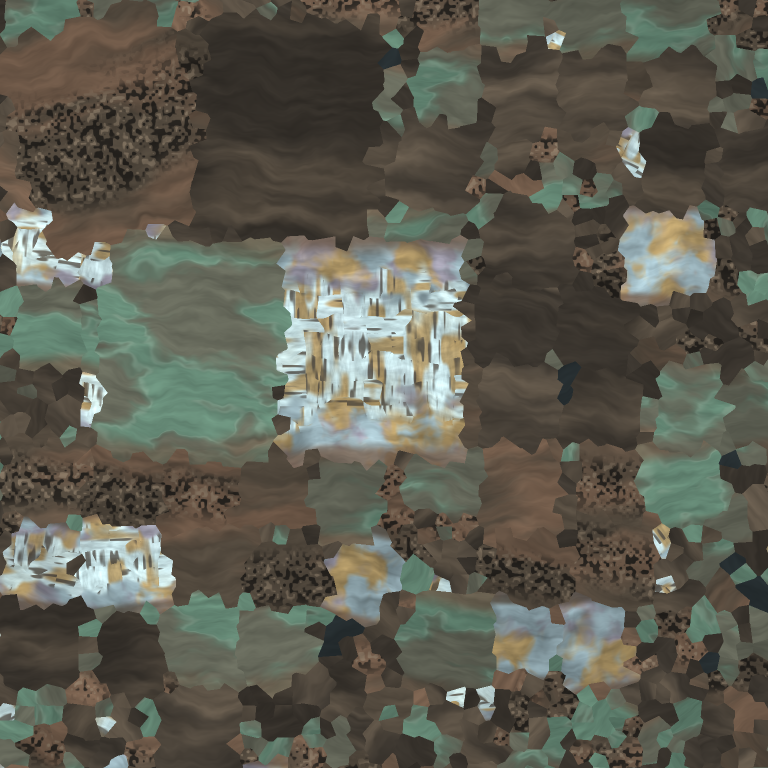
Give the GLSL for this texture, as a Shadertoy shader.

```glsl
// Collage of ragged slabs, tiles and chips: dark wood, speckled rust, green patina, painted pearl.

const vec3 UMBER    = vec3(0.22, 0.20, 0.175);
const vec3 BROWN    = vec3(0.36, 0.32, 0.27);
const vec3 TAN      = vec3(0.43, 0.345, 0.28);
const vec3 SLATE    = vec3(0.15, 0.18, 0.19);
const vec3 OLIVE    = vec3(0.37, 0.38, 0.33);
const vec3 VERDIGRIS = vec3(0.37, 0.50, 0.43);
const vec3 LAVENDER = vec3(0.53, 0.52, 0.57);
const vec3 OCHRE    = vec3(0.65, 0.56, 0.38);
const vec3 ICE      = vec3(0.57, 0.66, 0.69);
const vec3 FROST    = vec3(0.76, 0.86, 0.87);

const float EDGE_CELLS = 48.0;   // facets along the ragged outlines
const float CHIP_CELLS = 23.0;   // chips filling the gaps
const float TILE_PITCH = 0.104;
const vec2 SLAB_ORIGIN = vec2(0.25, 0.545);
const vec2 SLAB_PITCH  = vec2(0.235, 0.29);
const vec2 SLAB_HALF   = vec2(0.116, 0.145);
const float SLAB_STAGGER = 0.11;

const int WOOD = 0, RUST = 1, PATINA = 2, PEARL = 3, DARK = 4;

struct Piece { vec2 center; float halfHeight; float tilt; float seed; int material; };

float hash(vec2 p) { return fract(sin(dot(p, vec2(127.1, 311.7))) * 43758.5); }
vec2 hash2(vec2 p) { return vec2(hash(p), hash(p + 37.3)); }
vec2 rotate(vec2 p, float a) { return vec2(cos(a) * p.x + sin(a) * p.y, cos(a) * p.y - sin(a) * p.x); }

float noise(vec2 p) {
    vec2 i = floor(p), f = fract(p);
    f = f * f * (3.0 - 2.0 * f);
    return mix(mix(hash(i), hash(i + vec2(1, 0)), f.x),
               mix(hash(i + vec2(0, 1)), hash(i + vec2(1, 1)), f.x), f.y);
}

float fbm(vec2 p) {
    float sum = 0.0, amp = 0.53;
    for (int i = 0; i < 4; i++) { sum += amp * noise(p); p = p * 2.03 + 17.1; amp *= 0.5; }
    return sum;
}

float roundBox(vec2 p, vec2 b, float r) {
    vec2 d = abs(p) - b + r;
    return length(max(d, 0.0)) + min(max(d.x, d.y), 0.0) - r;
}

vec2 nearestSite(vec2 p, float cells) {
    vec2 base = floor(p * cells), best = p;
    float nearest = 1e3;
    for (int k = 0; k < 9; k++) {
        vec2 c = base + vec2(k % 3 - 1, k / 3 - 1);
        vec2 site = (c + 0.08 + 0.84 * hash2(c)) / cells;
        float d = distance(site, p);
        if (d < nearest) { nearest = d; best = site; }
    }
    return best;
}

int pick(float h, float wood, float rust, float patina, float pearl) {
    return h < wood ? WOOD : h < rust ? RUST : h < patina ? PATINA : h < pearl ? PEARL : DARK;
}

// Membership is tested at a facet site, which makes the outlines ragged.
Piece findPiece(vec2 site) {
    vec2 chip = nearestSite(site, CHIP_CELLS);
    if (hash(site * 91.0) < 0.2) chip = site;
    float h = hash(chip * 53.0);
    Piece piece = Piece(chip, 0.04, (hash(chip * 71.0) - 0.5) * 2.4, h * 40.0,
                        pick(hash(chip * 83.0), 0.44, 0.67, 0.91, 0.95));
    float nearest = 0.0;
    vec2 base = floor(site / TILE_PITCH);
    for (int k = 0; k < 9; k++) {
        vec2 c = base + vec2(k % 3 - 1, k / 3 - 1);
        vec2 center = (c + 0.5 + 0.3 * (hash2(c + 5.0) - 0.5)) * TILE_PITCH;
        float presence = 0.86 - 0.45 * smoothstep(0.82, 0.95, center.x) - 0.6 * smoothstep(0.13, 0.06, center.y);
        if (hash(c + 11.0) > presence) continue;
        float tilt = (hash(c + 23.0) - 0.5) * 0.5;
        vec2 size = mix(vec2(0.043, 0.046), vec2(0.058, 0.066), hash2(c + 31.0));
        float d = roundBox(rotate(site - center, tilt), size, 0.008 + 0.034 * hash(c + 43.0));
        if (d < nearest) {
            nearest = d;
            float kind = hash(floor(c * vec2(0.5, 1.0)) + 61.0);
            piece = Piece(center, size.y, tilt, hash(c) * 40.0, pick(kind, 0.33, 0.58, 0.84, 1.1));
        }
    }
    for (int k = 0; k < 4; k++) {
        vec2 c = vec2(k % 2, k / 2);
        vec2 center = SLAB_ORIGIN + SLAB_PITCH * c - vec2(SLAB_STAGGER * c.y, 0.0);
        float tilt = -0.1 + 0.1 * c.x + 0.42 * c.y - 0.5 * c.x * c.y;
        if (roundBox(rotate(site - center, tilt), SLAB_HALF, 0.012) < 0.0)
            piece = Piece(center, SLAB_HALF.y, tilt, 7.0 + float(k), k == 0 ? PATINA : k == 1 ? PEARL : k == 2 ? RUST : WOOD);
    }
    return piece;
}

vec3 pearl(vec2 q, vec2 w, float v, float seed) {
    vec3 col = mix(LAVENDER, OCHRE, smoothstep(0.46, 0.68, fbm(w * 19.0 + seed)));
    col = mix(col, ICE, smoothstep(0.42, 0.62, fbm(w * 24.0 + seed + 9.0)));
    col *= 0.68 + 0.6 * fbm(w * 32.0 + seed + 4.0);
    // Crossed brush strokes in blocks along the middle band
    vec2 block = floor(q / 0.028 + 0.7 * noise(q * 45.0 + seed));
    vec2 s = hash(block + seed) > 0.5 ? q.yx : q;
    float stroke = noise(s * vec2(38.0, 230.0) + hash(block) * 50.0);
    vec3 paint = mix(OCHRE, FROST, smoothstep(0.28, 0.52, noise(s * vec2(24.0, 85.0) + seed)));
    paint *= 0.8 + 0.4 * fbm(s * vec2(60.0, 190.0));
    paint = mix(paint, UMBER * 1.2, 0.8 * smoothstep(0.66, 0.86, stroke));
    float band = smoothstep(0.68, 0.45, abs(v) + 0.5 * (noise(q * 60.0) - 0.5));
    return mix(col, paint, band * step(0.35, fract(seed * 1.37)) * 0.9);
}

vec3 shade(vec2 p) {
    Piece piece = findPiece(nearestSite(p, EDGE_CELLS));
    vec2 q = rotate(p - piece.center, piece.tilt);
    float v = q.y / piece.halfHeight, seed = piece.seed;
    vec2 w = q + 0.045 * (vec2(fbm(q * 14.0 + seed), fbm(q * 16.0 + seed + 5.0)) - 0.5);
    float strata = fbm(w * vec2(4.0, 19.0) + seed);
    float grain = fbm(w * vec2(24.0, 120.0) + seed);
    vec3 wood = mix(UMBER, BROWN, smoothstep(0.42, 0.8, strata));
    vec3 rust = mix(BROWN * 0.88, TAN, smoothstep(0.38, 0.7, strata));
    vec3 col = wood;
    if (piece.material == RUST) {
        float pits = noise(p * 235.0) * 0.65 + noise(p * 110.0) * 0.35;
        float zone = smoothstep(0.75, 0.2, abs(v) + 0.9 * (strata - 0.5)) * step(0.3, fract(seed * 2.3));
        col = mix(rust, UMBER * 0.65, zone * smoothstep(0.53, 0.66, pits));
        col = mix(col, BROWN * 1.45, 0.7 * zone * smoothstep(0.36, 0.24, pits));
    } else if (piece.material == PATINA) {
        float bloom = fbm(w * vec2(9.0, 22.0) + seed + 3.0);
        col = mix(OLIVE, VERDIGRIS, smoothstep(0.42, 0.62, bloom));
        col += 0.05 * smoothstep(0.035, 0.0, abs(bloom - 0.56));
        col = mix(col, rust, smoothstep(0.65, 1.0, abs(v) + 0.9 * (strata - 0.5)) * 0.75);
    } else if (piece.material == PEARL) {
        col = mix(pearl(q, w, v, seed), rust, 0.8 * smoothstep(0.82, 1.02, abs(v) + 0.3 * (strata - 0.5)));
    } else if (piece.material == DARK) col = SLATE;
    float tone = 0.9 + 0.2 * fract(seed * 3.71);
    return col * tone * (0.82 + 0.36 * grain);
}

void mainImage(out vec4 fragColor, in vec2 fragCoord) {
    // Four samples per pixel smooth the outlines
    vec3 sum = vec3(0.0);
    for (int k = 0; k < 4; k++) {
        vec2 offset = (vec2(k % 2, k / 2) - 0.5) * 0.5;
        sum += shade((fragCoord + offset) / iResolution.y);
    }
    fragColor = vec4(sum * 0.25, 1.0);
}
```
